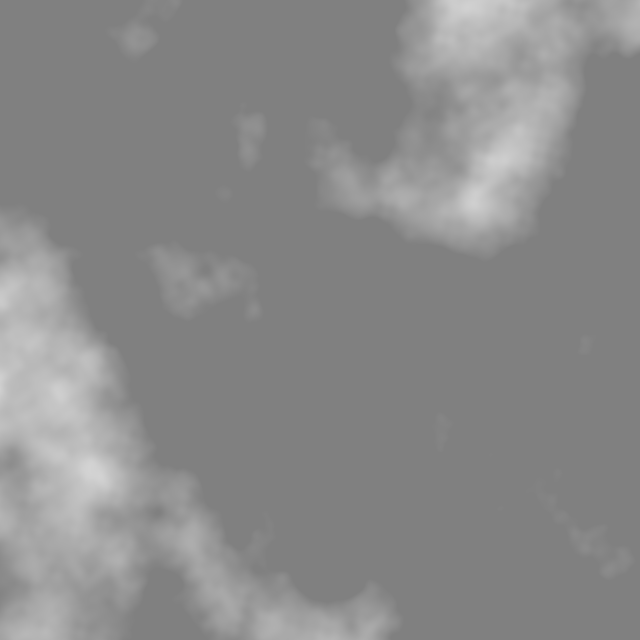
Reproduce this texture procedurally as a WebGL 2 fragment shader.

```glsl
#version 300 es
precision highp float;
// Soft pale clouds scattered over a flat mid-grey ground.

uniform vec2 u_resolution;
out vec4 fragColor;

const float GROUND = 0.5;        // grey of the empty ground
const float CLOUD_GAIN = 0.62;   // brightness per unit of density
const float THRESHOLD = 0.085;   // noise level where clouds begin
const int COARSE_CELLS = 4;      // largest noise cells across the canvas
const int OCTAVES = 5;
const float ROUGHNESS = 0.5;     // amplitude ratio between octaves
const float UNIFORM_DEV = 0.289; // deviation of evenly spread values
const vec2 SEED = vec2(17.0, 43.0);
const mat2 OCTAVE_TURN = mat2(1.6, 1.2, -1.2, 1.6); // doubles and rotates
const vec2 OCTAVE_SHIFT = vec2(5.3, 9.7);

float hash(vec2 cell) {
    return fract(sin(dot(cell + SEED, vec2(12.9898, 78.233))) * 43758.5453);
}

float valueNoise(vec2 p) {
    vec2 cell = floor(p);
    vec2 f = fract(p);
    vec2 blend = f * f * (3.0 - 2.0 * f);
    float low = mix(hash(cell), hash(cell + vec2(1.0, 0.0)), blend.x);
    float high = mix(hash(cell + vec2(0.0, 1.0)), hash(cell + vec2(1.0)), blend.x);
    return mix(low, high, blend.y);
}

// Mean and deviation of the coarse lattice, border nodes counted by area.
vec2 coarseStats() {
    vec3 sums = vec3(0.0);
    for (int y = 0; y <= COARSE_CELLS; y++) {
        for (int x = 0; x <= COARSE_CELLS; x++) {
            float weight = (x % COARSE_CELLS == 0 ? 0.5 : 1.0)
                         * (y % COARSE_CELLS == 0 ? 0.5 : 1.0);
            float value = hash(vec2(x, y));
            sums += weight * vec3(1.0, value, value * value);
        }
    }
    float mean = sums.y / sums.x;
    return vec2(mean, sqrt(max(sums.z / sums.x - mean * mean, 0.01)));
}

// Zero-centred fractal noise; the coarse octave is balanced for steady cover.
float cloudNoise(vec2 p) {
    vec2 stats = coarseStats();
    float total = (valueNoise(p) - stats.x) * UNIFORM_DEV / stats.y;
    float amplitude = ROUGHNESS;
    for (int i = 1; i < OCTAVES; i++) {
        p = OCTAVE_TURN * p + OCTAVE_SHIFT;
        total += amplitude * (valueNoise(p) - 0.5);
        amplitude *= ROUGHNESS;
    }
    return total;
}

void main() {
    vec2 uv = gl_FragCoord.xy / min(u_resolution.x, u_resolution.y);
    float density = max(cloudNoise(uv * float(COARSE_CELLS)) - THRESHOLD, 0.0);
    float grey = min(GROUND + CLOUD_GAIN * density, 1.0);
    fragColor = vec4(vec3(grey), 1.0);
}
```
